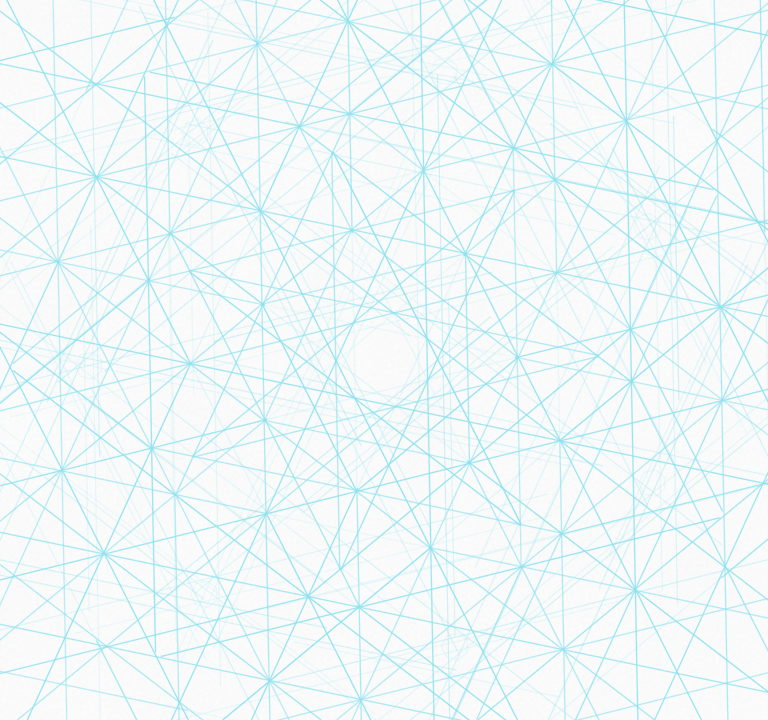
Write a Shadertoy shader that draws this background.

```glsl
const float PI = 3.14159265;
const int FOLDS = 7;
const float TILT = 0.019;             // rotation of the whole lattice
const float LINE_HALF_WIDTH = 0.00092;
const float PALE_HALF_WIDTH = 0.0008;
const float NODE_RADIUS = 0.41;       // distance of the faint nodes from the centre
const float NODE_SIZE = 0.017;
const float NODE_SPREAD = 0.055;
const int PALE_PER_NODE = 3;
const float GRAIN_SCALE = 215.0;
const float GRAIN_AMOUNT = 0.012;
const float MOTTLE_AMOUNT = 0.004;
const vec3 PAPER = vec3(0.980, 0.981, 0.981);
const vec3 INK = vec3(0.56, 0.885, 0.935);

// Lines of one direction: offset, start and end measured along the line
const int LINE_COUNT = 14;
const vec3 LINES[LINE_COUNT] = vec3[LINE_COUNT](
    vec3(0.060, 0.0, 2.0), vec3(-0.041, 0.18, 2.0),
    vec3(-0.067, 0.0, 0.29), vec3(0.116, 0.0, 0.146),
    vec3(-0.168, 0.0, 2.0), vec3(0.185, 0.0, 0.29),
    vec3(0.242, 0.12, 2.0), vec3(-0.294, 0.18, 2.0),
    vec3(-0.325, 0.0, 0.40), vec3(0.343, 0.0, 2.0),
    vec3(-0.450, 0.0, 2.0), vec3(0.468, 0.0, 2.0),
    vec3(0.532, 0.17, 2.0), vec3(-0.550, 0.0, 2.0));

float hash(vec2 p) {
    vec3 q = fract(vec3(p.xyx) * 0.1031);
    q += dot(q, q.yzx + 33.33);
    return fract((q.x + q.y) * q.z);
}

vec2 gradientAt(vec2 cell) {
    float a = 2.0 * PI * hash(cell);
    return vec2(cos(a), sin(a));
}

float gradientNoise(vec2 p) {
    vec2 i = floor(p), f = fract(p);
    vec2 u = f * f * f * (f * (f * 6.0 - 15.0) + 10.0);
    vec2 e = vec2(1.0, 0.0);
    float low = mix(dot(gradientAt(i), f), dot(gradientAt(i + e), f - e), u.x);
    float high = mix(dot(gradientAt(i + e.yx), f - e.yx),
                     dot(gradientAt(i + e.xx), f - e.xx), u.x);
    return mix(low, high, u.y);
}

mat2 rotation(float a) {
    float c = cos(a), s = sin(a);
    return mat2(c, -s, s, c);
}

// Share of a pixel-wide window covered by a stroke at signed distance d
float stroke(float d, float halfWidth, float px) {
    float window = 1.1 * px;
    return (clamp(d + 0.5 * window, -halfWidth, halfWidth)
          - clamp(d - 0.5 * window, -halfWidth, halfWidth)) / window;
}

float span(float t, float start, float end, float px) {
    return smoothstep(start - px, start + px, t + 2.0 * px)
         * (1.0 - smoothstep(end - px, end + px, t));
}

float layInk(float ink, float added) {
    return 1.0 - (1.0 - ink) * (1.0 - added);
}

float polygonDistance(vec2 p, float apothem) {
    float sector = 2.0 * PI / float(FOLDS);
    float a = mod(atan(p.y, p.x) + 0.5 * sector, sector) - 0.5 * sector;
    return length(p) * cos(a) - apothem;
}

float latticeInk(vec2 p, float px) {
    float ink = 0.0;
    for (int k = 0; k < FOLDS; k++) {
        float fold = float(k);
        vec2 q = rotation(2.0 * PI * fold / float(FOLDS) + TILT) * p;
        float along = abs(q.y);

        // Main chords
        for (int i = 0; i < LINE_COUNT; i++) {
            vec3 line = LINES[i];
            float strength = mix(0.58, 0.98, hash(vec2(float(i) + 3.0, fold + 11.0)));
            float pale = 0.22 * step(along, line.y);
            float mask = max(span(along, line.y, line.z, px), pale);
            ink = layInk(ink, strength * mask * stroke(q.x - line.x, LINE_HALF_WIDTH, px));
        }

        // Pale chords gathered around the nodes
        for (int n = 0; n < 4; n++) {
            float base = NODE_RADIUS * cos(PI * (2.0 * float(n) + 1.0) / float(FOLDS));
            for (int j = 0; j < PALE_PER_NODE; j++) {
                vec2 id = vec2(float(n * PALE_PER_NODE + j) + 29.0, fold + 47.0);
                float offset = base + NODE_SPREAD * (hash(vec2(id.x, 5.0)) * 2.0 - 1.0);
                float middle = 0.5 * (hash(id + 7.0) - 0.5);
                float reach = mix(0.18, 0.55, hash(id + 19.0));
                float strength = mix(0.14, 0.42, hash(id + 31.0));
                float mask = span(abs(q.y - middle), 0.0, reach, px);
                ink = layInk(ink, strength * mask * stroke(q.x - offset, PALE_HALF_WIDTH, px));
            }
        }

        // Faint small polygons at the nodes
        vec2 node = q - NODE_RADIUS * vec2(cos(PI / float(FOLDS)), sin(PI / float(FOLDS)));
        ink = layInk(ink, 0.16 * stroke(polygonDistance(node, NODE_SIZE), PALE_HALF_WIDTH, px));
    }
    return ink;
}

void mainImage(out vec4 fragColor, in vec2 fragCoord) {
    float px = 1.0 / iResolution.y;
    vec2 p = (fragCoord - 0.5 * iResolution.xy) * px;

    // Paper with fine grain and a slow mottle
    float grain = GRAIN_AMOUNT * gradientNoise(p * GRAIN_SCALE + 400.0);
    float mottle = MOTTLE_AMOUNT * gradientNoise(p * vec2(14.0, 5.0) + 60.0);
    vec3 color = mix(PAPER, INK, latticeInk(p, px)) + grain + mottle;
    fragColor = vec4(clamp(color, 0.0, 1.0), 1.0);
}
```
